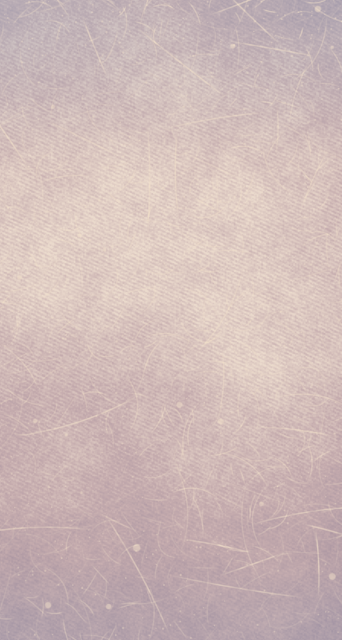
Give the GLSL for this texture, as a Shadertoy shader.

```glsl
// Worn, faded cloth in dusty pink, cream and lavender, covered in pale scratches.
// A vertical glow plus cloudy noise sets the tone; a slanted weave, fine grain,
// curved hairs scattered on jittered grids, long scratches and specks lie on top.

#define SHADOW vec3(0.66, 0.58, 0.63)
#define MIDTONE vec3(0.77, 0.67, 0.68)
#define LIGHT vec3(0.90, 0.83, 0.785)
#define CREAM vec3(0.95, 0.88, 0.79)
#define COOL_SHIFT vec3(-0.035, 0.015, 0.035)
#define CLOUD_AMOUNT 0.40
#define GRAIN_AMOUNT 0.34
#define WEAVE_AMOUNT 0.07
#define WEAVE_PITCH 0.0058
#define HAIR_AMOUNT 0.34
#define LONG_SCRATCHES 20

const float TAU = 6.2831853;

float hash(vec2 p) {
    vec3 q = fract(vec3(p.xyx) * 0.1031);
    q += dot(q, q.yzx + 33.33);
    return fract((q.x + q.y) * q.z);
}

vec2 hash2(vec2 p) {
    return vec2(hash(p + 17.3), hash(p + 71.9));
}

float noise(vec2 p) {
    vec2 i = floor(p), f = fract(p);
    f = f * f * (3.0 - 2.0 * f);
    return mix(mix(hash(i), hash(i + vec2(1, 0)), f.x),
               mix(hash(i + vec2(0, 1)), hash(i + vec2(1, 1)), f.x), f.y);
}

float fbm(vec2 p) {
    float sum = 0.0, gain = 0.5;
    for (int i = 0; i < 5; i++) {
        sum += gain * noise(p);
        p = mat2(1.6, 1.2, -1.2, 1.6) * p + 9.7;
        gain *= 0.5;
    }
    return sum;
}

// Tapered, bent stroke centred on the origin
float stroke(vec2 p, float angle, float halfLen, float bend, float width) {
    float c = cos(angle), s = sin(angle);
    vec2 q = vec2(c * p.x + s * p.y, c * p.y - s * p.x);
    float slope = 2.0 * bend * q.x;
    float d = abs(q.y - bend * q.x * q.x) / sqrt(1.0 + slope * slope);
    float soft = 1.0 / iResolution.y;
    float line = 1.0 - smoothstep(max(width - soft, 0.0), width + soft, d);
    return line * (1.0 - smoothstep(0.4, 1.0, abs(q.x) / halfLen));
}

// One jittered hair per cell, reaching into neighbouring cells
float hairs(vec2 p, float cells, float seed) {
    vec2 home = floor(p * cells);
    float sum = 0.0;
    for (int y = -1; y <= 1; y++)
    for (int x = -1; x <= 1; x++) {
        vec2 id = home + vec2(x, y);
        vec2 key = id + seed * 37.0;
        vec2 centre = (id + hash2(key)) / cells;
        float halfLen = mix(0.35, 0.95, hash(key + 5.1)) / cells;
        float bend = (hash(key + 8.4) - 0.5) * cells * 1.3;
        float strength = pow(hash(key + 3.7), 2.0);
        sum += strength * stroke(p - centre, TAU * hash(key + 2.2), halfLen, bend, 0.0006);
    }
    return sum;
}

// Sparse soft dots of varied size
float specks(vec2 p, float cells, float rarity) {
    vec2 id = floor(p * cells);
    vec2 centre = 0.3 + 0.4 * hash2(id);
    float radius = mix(0.08, 0.28, hash(id + 4.6));
    float d = length(fract(p * cells) - centre);
    float soft = cells / iResolution.y;
    return step(rarity, hash(id + 6.8)) * (1.0 - smoothstep(radius - soft, radius + soft, d));
}

void mainImage(out vec4 fragColor, in vec2 fragCoord) {
    vec2 p = fragCoord / iResolution.y;
    float side = abs(fragCoord.x / iResolution.x - 0.5) * 2.0;

    // Broad glow and clouds
    float glow = smoothstep(0.0, 0.52, p.y) * (1.0 - smoothstep(0.65, 1.22, p.y));
    float tone = 0.23 + 0.63 * glow - 0.08 * side * side;
    tone += CLOUD_AMOUNT * (fbm(p * 5.0 + 3.0) - 0.48);
    tone += 0.26 * (fbm(p * 28.0) - 0.48);

    // Grain and slanted weave
    float grain = 0.6 * noise(p * 420.0) + 0.4 * noise(p * 210.0 + 40.0) - 0.5;
    tone += GRAIN_AMOUNT * grain;
    vec2 thread = vec2(dot(p, vec2(0.91, -0.42)), dot(p, vec2(0.42, 0.91)));
    float wobble = 1.5 * noise(p * 30.0);
    float weave = sin(thread.y * TAU / WEAVE_PITCH + wobble);
    weave *= 0.4 + 0.9 * noise(thread * vec2(130.0, 60.0));
    tone += WEAVE_AMOUNT * weave * (0.5 + 0.7 * glow);

    // Cloth colour, cooler towards the top and bottom edge
    vec3 color = mix(SHADOW, MIDTONE, clamp(tone * 2.0, -0.3, 1.0));
    color = mix(color, LIGHT, clamp(tone * 2.0 - 1.0, 0.0, 1.15));
    float cool = smoothstep(0.72, 1.0, p.y) + 0.5 * (1.0 - smoothstep(0.0, 0.15, p.y));
    color += COOL_SHIFT * cool * (0.6 + 0.4 * side);

    // Fine hairs, denser near the top
    float wear = smoothstep(0.3, 0.65, fbm(p * 7.0 + 20.0)) + 0.7 * smoothstep(0.8, 1.0, p.y);
    float marks = 0.0;
    for (int i = 0; i < 5; i++) {
        float layer = float(i);
        marks += hairs(p + layer * 0.137, 9.0 + 6.0 * layer, layer + 1.0);
    }
    marks *= HAIR_AMOUNT * (0.45 + 0.8 * wear);

    // Long scratches, mostly straight
    for (int i = 0; i < LONG_SCRATCHES; i++) {
        vec2 key = vec2(float(i) * 3.1, 11.0);
        vec2 centre = hash2(key) * vec2(iResolution.x / iResolution.y, 1.0);
        float angle = -0.5 + 2.2 * (hash(key + 1.3) - 0.5);
        float halfLen = mix(0.04, 0.14, hash(key + 2.9));
        float bend = (hash(key + 7.7) - 0.5) * 2.0;
        float broken = 0.35 + 0.65 * noise(p * 90.0);
        marks += 0.65 * broken * stroke(p - centre, angle, halfLen, bend, 0.0008);
    }

    // Flecks of worn paint
    marks += 0.45 * specks(p, 190.0, 0.975 - 0.04 * smoothstep(0.85, 1.0, p.y));
    marks += 0.5 * specks(p + 0.31, 45.0, 0.985);

    color = mix(color, CREAM, clamp(marks, 0.0, 0.8));
    fragColor = vec4(color, 1.0);
}
```
